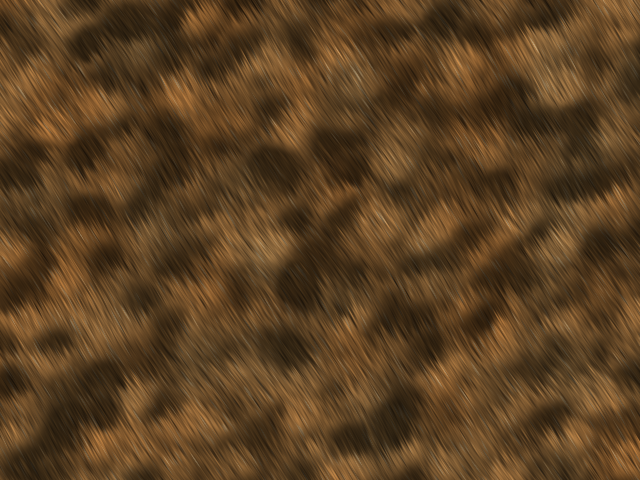
Reproduce this texture procedurally as a WebGL 2 fragment shader.

```glsl
#version 300 es
precision highp float;
// Mottled brown animal fur: soft light and dark blotches under fine slanted hairs.
// Every layer is cellular noise, a sum of randomly weighted round splats in
// jittered cells; stretching its domain turns the splats into hairs.

uniform vec2 u_resolution;
out vec4 fragColor;

const float HAIR_ANGLE = -1.0;
const float BLOTCH_ANGLE = 0.45;
const vec3 DARK_FUR = vec3(0.195, 0.137, 0.066);
const vec3 LIGHT_FUR = vec3(0.535, 0.380, 0.208);
const vec3 WARM_TINT = vec3(1.04, 0.98, 0.90);
const vec3 COOL_TINT = vec3(0.97, 1.02, 1.10);
const vec3 PALE_TINT = vec3(1.18, 1.08, 0.86);

vec3 hash3(vec3 p) {
    p = fract(p * vec3(0.1031, 0.1030, 0.0973));
    p += dot(p, p.yxz + 33.33);
    return fract((p.xxy + p.yxx) * p.zyx);
}

// Coordinates of p along and across the given angle.
vec2 alignTo(vec2 p, float angle) {
    vec2 axis = vec2(cos(angle), sin(angle));
    return vec2(dot(p, axis), dot(p, vec2(-axis.y, axis.x)));
}

// Signed cellular noise, centred on zero, with splats about one cell wide.
float splatNoise(vec2 p, float seed) {
    vec2 cell = floor(p);
    float total = 0.0;
    for (int y = -1; y <= 1; y++) {
        for (int x = -1; x <= 1; x++) {
            vec2 id = cell + vec2(x, y);
            vec3 h = hash3(vec3(id + 700.0, seed));
            vec2 offset = p - id - h.xy;
            float falloff = max(1.0 - dot(offset, offset), 0.0);
            total += (2.0 * h.z - 1.0) * falloff * falloff;
        }
    }
    return total;
}

// Hair coordinates, very gently bent by layered sines.
vec2 combHair(vec2 p, float angle) {
    vec2 hair = alignTo(p, angle);
    hair.y += 0.005 * sin(9.0 * hair.x + 5.0 * hair.y);
    hair.y += 0.002 * sin(21.0 * hair.x - 13.0 * hair.y + 2.0);
    return hair;
}

// Broad light and dark patches, slightly elongated, with finer irregularity.
float blotches(vec2 p, float angle) {
    vec2 q = alignTo(p, angle);
    return splatNoise(q * vec2(15.0, 20.0), 11.0)
         + 0.2 * splatNoise(q * vec2(29.0, 34.0), 23.0);
}

void main() {
    vec2 p = gl_FragCoord.xy / u_resolution.y;
    vec2 hair = combHair(p, HAIR_ANGLE);
    vec2 hairAxis = vec2(cos(HAIR_ANGLE), sin(HAIR_ANGLE));

    // Hair layers: fine strands, wider tufts and scattered pale hairs.
    float strand = splatNoise(hair * vec2(32.0, 410.0), 37.0);
    float tuft = splatNoise(hair * vec2(25.0, 240.0), 41.0);
    float pale = smoothstep(0.35, 1.2, splatNoise(hair * vec2(32.0, 390.0), 53.0));

    // Hairs drag the blotch edges along their own direction.
    vec2 dragged = p + hairAxis * (0.006 * strand + 0.007 * tuft);
    float lightness = smoothstep(-1.05, 1.05, blotches(dragged, BLOTCH_ANGLE));
    vec3 color = mix(DARK_FUR, LIGHT_FUR, lightness);

    // Slow drift of hue, then strand shading and pale hairs.
    float hue = 0.5 + 0.6 * splatNoise(p * 9.0, 67.0);
    color *= mix(WARM_TINT, COOL_TINT, clamp(hue, 0.0, 1.0));
    color *= 1.0 + 0.25 * strand + 0.13 * tuft;
    float luma = dot(color, vec3(0.3, 0.6, 0.1));
    color = mix(color, luma * PALE_TINT * 1.25, 0.5 * pale);

    fragColor = vec4(clamp(color, 0.0, 1.0), 1.0);
}
```
